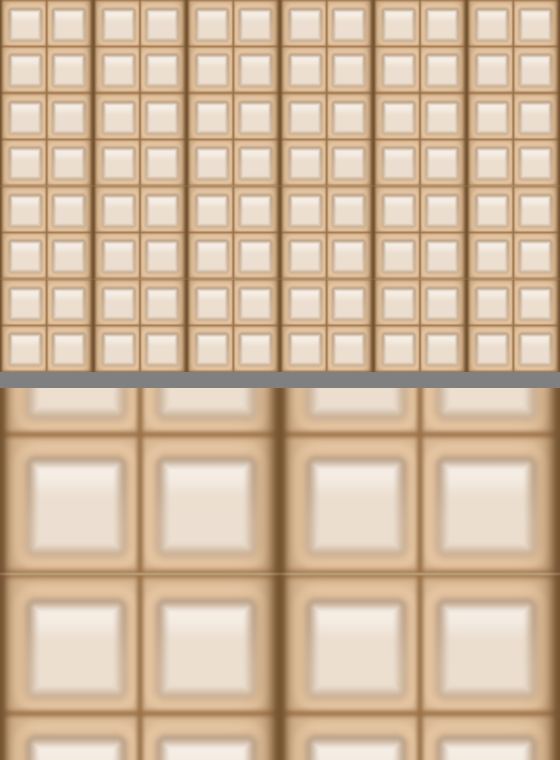
Top: the whole. Bottom: its middle third, enlarged.
Reproduce this pattern procedurally as a Shadertoy shader.

```glsl
const vec2 CELLS = vec2(12.0, 8.0);        // even counts: cells form 2 x 2 groups
const float PANEL_HALF = 0.335;            // sizes are in cell units
const float PANEL_ROUND = 0.05;
const float PANEL_LEFT_X = 0.545;
const float PANEL_RIGHT_X = 0.475;
const float PANEL_UPPER_Y = 0.465;
const float PANEL_LOWER_Y = 0.485;
const float SEAM_WIDTH = 0.029;
const float GROUP_SEAM_LEFT = 0.070;       // falloff left of a group seam
const float GROUP_SEAM_RIGHT = 0.056;      // falloff right of a group seam
const float GROUP_SHADE_WIDTH = 0.150;
const float HAIRLINE_HALF = 0.010;
const float TONE_VARIATION = 0.002;

const vec3 PANEL = vec3(0.924, 0.873, 0.815);
const vec3 GLOSS = vec3(0.962, 0.932, 0.898);
const vec3 RIM_TOP = vec3(0.745, 0.645, 0.545);
const vec3 RIM_BOTTOM = vec3(0.800, 0.705, 0.605);
const vec3 FRAME = vec3(0.850, 0.720, 0.580);
const vec3 FRAME_LIGHT = vec3(0.895, 0.768, 0.628);
const vec3 SHADE = vec3(0.690, 0.550, 0.400);
const vec3 SEAM_ROW = vec3(0.620, 0.455, 0.290);
const vec3 SEAM_COLUMN = vec3(0.600, 0.445, 0.285);
const vec3 SEAM_GROUP = vec3(0.450, 0.320, 0.185);
const vec3 HAIRLINE = vec3(0.740, 0.660, 0.520);

const float TAU = 6.2831853;

float roundedBox(vec2 p, float halfSize, float radius) {
    vec2 q = abs(p) - halfSize + radius;
    return length(max(q, 0.0)) + min(max(q.x, q.y), 0.0) - radius;
}

float bell(float x, float width) {
    float t = x / width;
    return exp(-t * t);
}

// Layered sines with whole periods, so the tone wraps at the borders
float cellTone(vec2 cell) {
    vec2 phase = TAU * (cell + 0.5) / CELLS;
    return sin(2.0 * phase.x + phase.y) + 0.6 * sin(5.0 * phase.x - 3.0 * phase.y);
}

void mainImage(out vec4 fragColor, in vec2 fragCoord) {
    vec2 grid = fragCoord / iResolution.xy * CELLS;
    vec2 cell = floor(grid);
    vec2 local = fract(grid);
    float pixel = CELLS.y / iResolution.y;
    vec2 side = mod(cell, 2.0);            // 1 in right and in upper cells

    // Distances to the panel, the cell border and the group border
    vec2 center = mix(vec2(PANEL_LEFT_X, PANEL_LOWER_Y),
                      vec2(PANEL_RIGHT_X, PANEL_UPPER_Y), side);
    vec2 p = local - center;
    float d = roundedBox(p, PANEL_HALF, PANEL_ROUND);
    vec2 edge = 0.5 - abs(local - 0.5);
    vec2 groupEdge = 2.0 * abs(fract(grid * 0.5 + 0.5) - 0.5);

    // Raised frame with a pale crest, darker beside the group columns
    vec3 color = mix(FRAME, FRAME_LIGHT, bell(d - 0.085, 0.045));
    float shade = mix(0.35, 0.60, side.x) * bell(groupEdge.x, GROUP_SHADE_WIDTH);
    color = mix(color, SHADE, shade);

    // Soft inner rim, strongest at the top
    vec3 rimColor = mix(RIM_BOTTOM, RIM_TOP, smoothstep(-0.2, 0.3, p.y));
    float rim = 1.0 - smoothstep(-0.005, 0.055, d);
    color = mix(color, rimColor, rim);

    // Panel, glossy along its top
    float depth = (PANEL_HALF - p.y) / (2.0 * PANEL_HALF);
    float gloss = 1.0 - smoothstep(0.12, 0.45, depth);
    vec3 panel = mix(PANEL, GLOSS, gloss);
    panel += TONE_VARIATION * cellTone(cell);
    float panelMask = 1.0 - smoothstep(-0.085, 0.016, d);
    color = mix(color, panel, panelMask);

    // Seams between cells, heavier between groups
    float rowWidth = SEAM_WIDTH * (1.0 + 0.3 * bell(groupEdge.y, 0.3));
    color = mix(color, SEAM_ROW, 0.85 * bell(edge.y, rowWidth));
    color = mix(color, SEAM_COLUMN, 0.88 * bell(edge.x, SEAM_WIDTH));
    float groupWidth = mix(GROUP_SEAM_RIGHT, GROUP_SEAM_LEFT, side.x);
    color = mix(color, SEAM_GROUP, 0.94 * bell(groupEdge.x, groupWidth));

    // Pale hairline on the inner group rows
    float groupRows = CELLS.y * 0.5;
    float seamRow = floor(grid.y * 0.5 + 0.5);
    float wear = 0.5 - 0.5 * cos(TAU * (seamRow + 0.5) / groupRows);
    float hairline = 1.0 - smoothstep(HAIRLINE_HALF - 0.5 * pixel,
                                      HAIRLINE_HALF + 0.5 * pixel, groupEdge.y);
    float awayFromColumns = 1.0 - 0.6 * bell(groupEdge.x, groupWidth);
    color = mix(color, HAIRLINE, 0.7 * smoothstep(0.2, 0.8, wear) * hairline * awayFromColumns);

    fragColor = vec4(clamp(color, 0.0, 1.0), 1.0);
}
```
